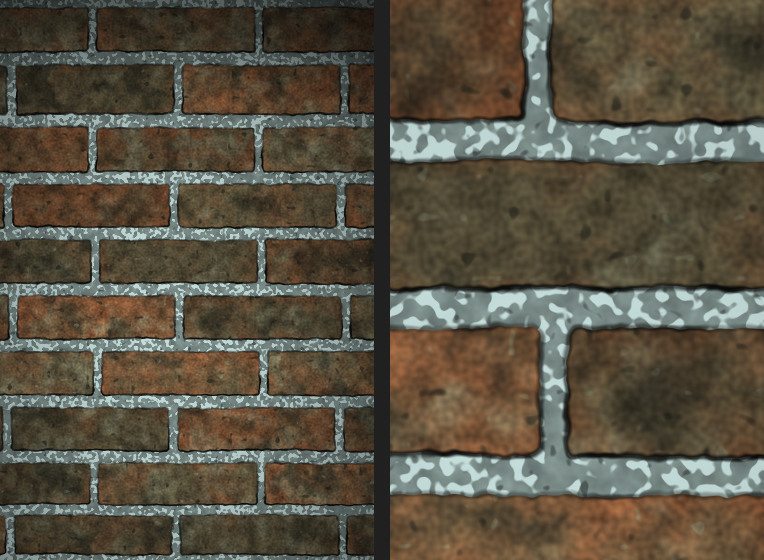
Left: the whole. Right: its middle third, enlarged.
Give the GLSL for this texture, as a Shadertoy shader.

```glsl
const float ROWS = 10.02;
const vec2 CELL = vec2(0.445, 0.15);
const vec2 JOINT = vec2(0.024, 0.035);

float hash(vec2 p) {
    vec3 q = fract(p.xyx * vec3(0.1031, 0.1030, 0.0973));
    q += dot(q, q.yzx + 33.33);
    return fract((q.x + q.y) * q.z);
}

vec2 gradient(vec2 cell) {
    float angle = 6.2832 * hash(cell);
    return vec2(cos(angle), sin(angle));
}

// Gradient noise, roughly -0.7 to 0.7
float noise(vec2 p) {
    vec2 i = floor(p), f = fract(p);
    vec2 u = f * f * f * (f * (f * 6.0 - 15.0) + 10.0);
    vec2 e = vec2(0.0, 1.0);
    float low = mix(dot(gradient(i), f), dot(gradient(i + e.yx), f - e.yx), u.x);
    float high = mix(dot(gradient(i + e), f - e), dot(gradient(i + 1.0), f - 1.0), u.x);
    return mix(low, high, u.y);
}

float fbm(vec2 p, int octaves) {
    float sum = 0.0, amp = 1.0;
    for (int i = 0; i < octaves; i++) {
        sum += amp * noise(p);
        p = mat2(1.6, 1.2, -1.2, 1.6) * p + 17.3;
        amp *= 0.55;
    }
    return sum;
}

float roundBox(vec2 p, vec2 halfSize, float radius) {
    vec2 q = abs(p) - halfSize + radius;
    return length(max(q, 0.0)) + min(max(q.x, q.y), 0.0) - radius;
}

// Course position from the top; upper courses are slightly taller
float courseAt(float depth) {
    float sag = 0.015 * smoothstep(0.08, 0.25, depth) * smoothstep(1.0, 0.85, depth);
    return ROWS * (depth - sag) - 0.03;
}

// Signed distance to the nearest brick; also returns its id and local position
float brickDistance(vec2 p, float depth, out vec2 id, out vec2 local) {
    float course = courseAt(depth + 0.0025 * noise(p * vec2(4.0, 2.0)));
    float row = floor(course);
    float start = mix(0.252, 0.025, mod(row, 2.0)) + 0.022 * (hash(vec2(row, 7.0)) - 0.5);
    float along = (p.x - start) / CELL.x;
    id = vec2(floor(along), row);
    local = (vec2(fract(along), 1.0 - fract(course)) - 0.5) * CELL;
    vec2 size = CELL - JOINT - 0.006 * (hash(id + 31.0) - 0.5);
    float chips = 0.004 * noise(p * 16.0) + 0.0035 * fbm(p * 45.0, 2);
    return roundBox(local, 0.5 * size, 0.008) + chips;
}

vec3 brickColor(vec2 p, vec2 id, float d) {
    const vec3 olive = vec3(0.315, 0.285, 0.205);
    const vec3 rust = vec3(0.43, 0.275, 0.175);
    const vec3 lichen = vec3(0.44, 0.45, 0.36);
    const vec3 soot = vec3(0.13, 0.13, 0.10);
    vec2 q = p + 5.0 * vec2(hash(id + 3.0), hash(id + 9.0));
    float blotch = fbm(q * 9.0, 4);
    float mottle = fbm(q * 30.0, 3);

    // Fired clay, redder near the rim
    float rim = smoothstep(-0.025, 0.0, d);
    float redness = hash(id + 50.0) * 0.9 - 0.12 + 0.7 * blotch + 0.25 * rim;
    vec3 color = mix(olive, rust, clamp(redness, 0.0, 1.0));

    // Weathering: pale lichen, soot, pits and small light spots
    float growth = fbm(q * 13.0 + 40.0, 3) + 0.5 * hash(id + 80.0) - 0.15;
    color = mix(color, lichen, 0.55 * smoothstep(0.0, 0.7, growth));
    float stain = fbm(q * 11.0 + 70.0, 4) + 0.35 * hash(id + 20.0);
    color = mix(color, soot, 0.55 * smoothstep(0.15, 0.75, stain));
    color = mix(color, soot, 0.65 * smoothstep(0.36, 0.52, noise(q * 48.0)));
    color = mix(color, lichen, 0.5 * smoothstep(0.40, 0.52, noise(q * 55.0 + 11.0)));
    float grain = 0.35 * mottle + 0.28 * noise(p * 150.0);
    return color * (1.0 + grain) * mix(0.88, 1.14, hash(id + 64.0));
}

vec3 mortarColor(vec2 p) {
    const vec3 cement = vec3(0.43, 0.49, 0.475);
    const vec3 lime = vec3(0.73, 0.82, 0.81);
    float cover = 0.35 * noise(p * 7.0) + 0.35 * noise(p * 24.0);
    float speck = noise(p * 95.0) + 0.6 * noise(p * 55.0 + 8.0) + cover;
    vec3 color = cement * (1.0 + 0.22 * fbm(p * 40.0, 3));
    color = mix(color, lime, 0.9 * smoothstep(0.03, 0.26, speck));
    return color * (1.0 - 0.35 * smoothstep(0.35, 0.5, noise(p * 70.0 + 30.0)));
}

float vignette(vec2 uv) {
    vec2 q = uv - vec2(0.46, 0.42);
    float light = 1.10 - dot(q * q, vec2(1.1, 1.05));
    return light * (1.0 - 0.35 * smoothstep(0.82, 1.02, uv.y + 0.05 * uv.x));
}

void mainImage(out vec4 fragColor, in vec2 fragCoord) {
    vec2 uv = fragCoord / iResolution.xy;
    vec2 p = uv * vec2(1.0, 1.5);
    float pixel = 1.0 / iResolution.x;
    vec2 id, local;
    float d = brickDistance(p, 1.0 - uv.y, id, local);

    float joint = smoothstep(-pixel, pixel, d);
    vec3 color = mix(brickColor(p, id, d), mortarColor(p), joint);

    // Broken dark seam, deepest under each brick
    float seam = 1.0 - smoothstep(0.0005, 0.0045, abs(d - 0.0005));
    float depth = mix(0.4, 0.75, smoothstep(0.03, -0.03, local.y));
    color *= 1.0 - seam * clamp(depth + 0.5 * noise(p * 22.0), 0.0, 0.9);

    fragColor = vec4(clamp(color * vignette(uv), 0.0, 1.0), 1.0);
}
```
